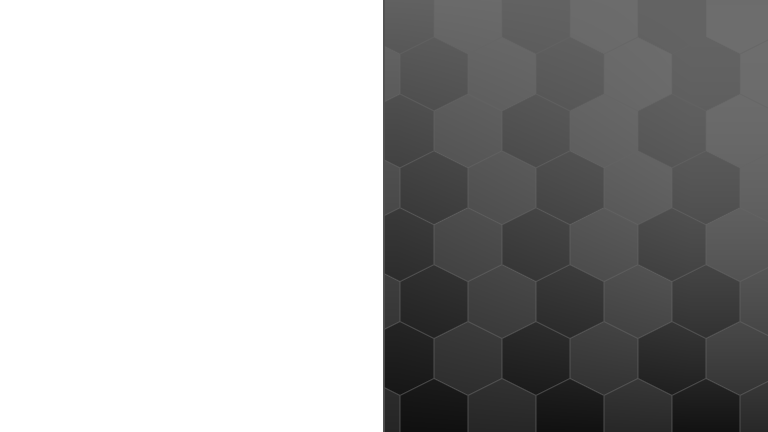
This background is drawn by a Shadertoy shader. Its source:

```glsl
// A white left half beside a charcoal panel tiled with slightly squat hexagons.
// Each pixel finds its nearest cell in staggered rows; alternate columns are
// lighter, a diagonal gradient shades the panel, and thin seams outline cells.

#define CELL_WIDTH 0.1574
#define ROW_PITCH 0.1317
#define SLOPE_RISE 0.0394
#define GRID_ORIGIN vec2(0.1157, 0.0385)
#define SEAM_HALF 0.0012
#define SEAM_GRAY 0.39
#define SEAM_STRENGTH 0.65
#define PANEL_LEFT -0.0023
#define BORDER_WIDTH 0.0042
#define BORDER_GRAY 0.32

// Signed distance to one pointy-topped cell, negative inside
float hexDistance(vec2 q) {
    q = abs(q);
    float halfWidth = 0.5 * CELL_WIDTH;
    float apex = 0.5 * (ROW_PITCH + SLOPE_RISE);
    vec2 slopeNormal = normalize(vec2(SLOPE_RISE, halfWidth));
    return max(q.x - halfWidth, dot(q, slopeNormal) - apex * slopeNormal.y);
}

// Returns the distance to the nearest cell edge and the column parity
vec2 hexGrid(vec2 p) {
    vec2 nearest = vec2(1e3, 0.0);
    for (int i = 0; i < 2; i++) {
        float row = floor(p.y / ROW_PITCH) + float(i);
        float shift = -0.5 * CELL_WIDTH * mod(row, 2.0);
        float column = floor((p.x - shift) / CELL_WIDTH + 0.5);
        vec2 center = vec2(column * CELL_WIDTH + shift, row * ROW_PITCH);
        float d = hexDistance(p - center);
        if (d < nearest.x) nearest = vec2(d, mod(column, 2.0));
    }
    return vec2(-nearest.x, nearest.y);
}

// Dark at the lower left, rising faster with height toward the right
float panelShade(vec2 p) {
    float depth = 1.0 - p.y;
    float leftShade = 0.38 - 0.32 * depth;
    float rightShade = 0.39 - 0.32 * depth * depth;
    return mix(leftShade, rightShade, clamp((p.x - 0.03) / 0.68, 0.0, 1.0));
}

void mainImage(out vec4 fragColor, in vec2 fragCoord) {
    float pixel = 1.0 / iResolution.y;
    vec2 p = vec2(fragCoord.x - 0.5 * iResolution.x, fragCoord.y) * pixel;

    // Cells and seams
    vec2 cell = hexGrid(p - GRID_ORIGIN);
    float gray = panelShade(p) + cell.y * mix(0.085, 0.035, p.y);
    float seam = clamp((SEAM_HALF - cell.x) / pixel + 0.5, 0.0, 1.0);
    gray = mix(gray, SEAM_GRAY, SEAM_STRENGTH * seam);

    // Panel border, then the white half
    float inset = p.x - PANEL_LEFT;
    float border = clamp((BORDER_WIDTH - inset) / pixel + 0.5, 0.0, 1.0);
    gray = mix(gray, BORDER_GRAY, border);
    float panel = clamp(inset / pixel + 0.5, 0.0, 1.0);
    fragColor = vec4(vec3(mix(1.0, gray, panel)), 1.0);
}
```
